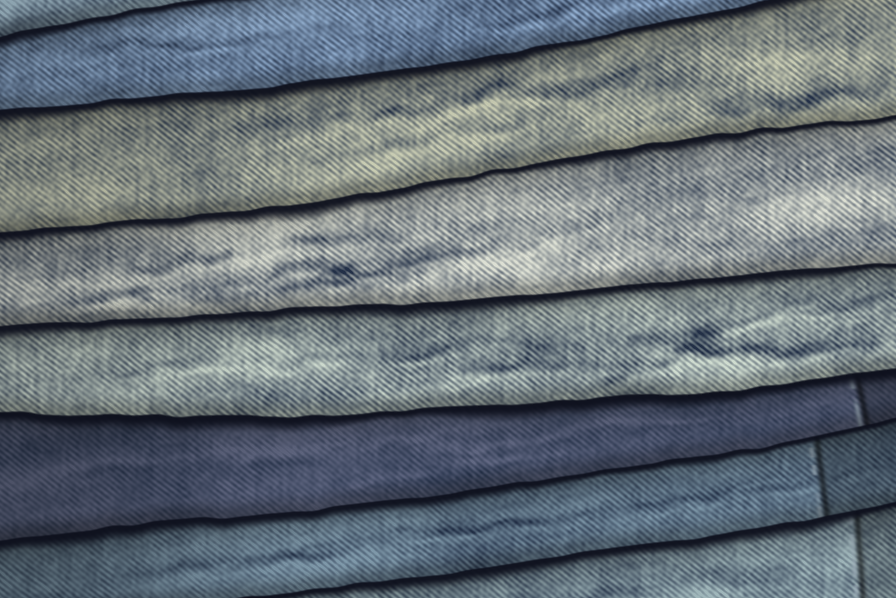
A WebGL 1 fragment shader for this texture:

```glsl
precision highp float;
// A stack of eight folded denim garments, parted by sloping shadowed seams.
// Each fold has its own wash; diagonal twill, vertical slubs, blotchy wear
// and whisker creases blend between deep indigo and that faded colour.

#define ASPECT 1.5
#define TWILL_FREQ vec2(80.0, 96.0)
#define TWILL_DEPTH 0.24
#define SLUB_DEPTH 0.19
#define WEAR_DEPTH 0.8
#define CREASE_DEPTH 0.34
#define GAP_WIDTH 0.013
#define INDIGO vec3(0.13, 0.18, 0.27)
#define GAP_COLOR vec3(0.05, 0.06, 0.11)
#define STITCH_COLOR vec3(0.62, 0.68, 0.72)

uniform vec2 u_resolution;

float hash(vec2 p) {
  vec3 q = fract(p.xyx * 0.1031);
  q += dot(q, q.yzx + 33.33);
  return fract((q.x + q.y) * q.z);
}

float noise(vec2 p) {
  vec2 i = floor(p), f = fract(p);
  f = f * f * (3.0 - 2.0 * f);
  return mix(mix(hash(i), hash(i + vec2(1.0, 0.0)), f.x),
             mix(hash(i + vec2(0.0, 1.0)), hash(i + 1.0), f.x), f.y);
}

float fbm(vec2 p) {
  float sum = 0.0, amp = 0.5;
  for (int k = 0; k < 4; k++) {
    sum += amp * noise(p);
    p = p * 2.03 + 17.3;
    amp *= 0.5;
  }
  return sum / 0.9375;
}

// Seam below fold i: start height, slope and curvature across the canvas
float seamHeight(float i, float x) {
  vec3 s = vec3(-0.045, 0.131, 0.074);
  if (i < 0.5) s = vec3(0.945, 0.200, 0.080);
  else if (i < 1.5) s = vec3(0.815, 0.077, 0.158);
  else if (i < 2.5) s = vec3(0.613, 0.134, 0.062);
  else if (i < 3.5) s = vec3(0.453, 0.066, 0.040);
  else if (i < 4.5) s = vec3(0.309, -0.050, 0.120);
  else if (i < 5.5) s = vec3(0.102, 0.113, 0.078);
  float wobble = 0.012 * (noise(vec2(x * 6.0, i * 7.0)) - 0.5)
               + 0.005 * (noise(vec2(x * 40.0, i * 5.0)) - 0.5);
  // The third seam sags before it climbs
  float sag = 0.011 * (1.0 - min(abs(i - 2.0), 1.0)) * sin(6.28318 * x);
  return s.x + x * (s.y + x * s.z) + wobble - sag;
}

vec3 fadedColor(float i) {
  if (i < 0.5) return vec3(0.53, 0.62, 0.68);
  if (i < 1.5) return vec3(0.49, 0.59, 0.71);
  if (i < 2.5) return vec3(0.64, 0.66, 0.60);
  if (i < 3.5) return vec3(0.70, 0.72, 0.70);
  if (i < 4.5) return vec3(0.66, 0.71, 0.69);
  if (i < 5.5) return vec3(0.33, 0.36, 0.46);
  if (i < 6.5) return vec3(0.42, 0.51, 0.58);
  return vec3(0.52, 0.60, 0.63);
}

// Whisker creases: mottled dark streaks, each with a paler ridge beneath
float creases(float fold, float x, float v) {
  float sum = 0.0;
  for (int k = 0; k < 4; k++) {
    vec2 id = vec2(fold * 13.0 + 3.0, float(k) * 7.0 + 2.0);
    float dx = x - mix(0.2, 0.85, hash(id));
    float reach = mix(0.16, 0.34, hash(id + 31.0));
    float e = v - mix(0.25, 0.72, hash(id + 57.0)) - 0.25 * dx
            - 0.22 * (noise(vec2(x * 9.0, id.y + fold)) - 0.5)
            - 0.12 * (noise(vec2(x * 34.0, v * 6.0 + id.y)) - 0.5);
    float span = 1.0 - smoothstep(0.3, 1.0, abs(dx) / reach);
    float patchy = 1.5 * noise(vec2(x * 32.0, v * 9.0 + id.y));
    sum += span * patchy * (exp(-e * e * 300.0)
         - 0.45 * exp(-(e + 0.1) * (e + 0.1) * 500.0));
  }
  return sum;
}

void main() {
  vec2 uv = gl_FragCoord.xy / u_resolution;
  float x = uv.x;

  // Find the fold and the seams that bound it
  float fold = 0.0, top = 1.25, bottom = -0.22 + 0.12 * x;
  for (int k = 0; k < 7; k++) {
    float s = seamHeight(float(k), x);
    if (uv.y < s) { fold = float(k) + 1.0; top = s; }
    else bottom = max(bottom, s);
  }
  float below = top - uv.y, above = uv.y - bottom;
  float v = above / (top - bottom);
  vec2 cloth = vec2(x * ASPECT, above) + fold * vec2(3.7, 5.3);
  vec2 weave = vec2(x * ASPECT, uv.y - 0.08 * x) + fold * vec2(3.7, 5.3);

  // Woven threads, softened where they become too fine to resolve
  float pixelsPerWale = u_resolution.y / length(TWILL_FREQ);
  float bend = 1.8 * noise(weave * 22.0);
  float twill = sin(6.28318 * dot(weave, TWILL_FREQ) + bend)
              * smoothstep(1.5, 2.5, pixelsPerWale)
              * mix(0.4, 1.3, noise(weave * 45.0));
  float slub = noise(weave * vec2(130.0, 18.0)) - 0.5;
  float grain = noise(weave * vec2(170.0, 150.0)) - 0.5;

  // Fading by wear, creases and the frayed lower rim
  float wear = fbm(cloth * vec2(4.0, 17.0)) - 0.5 + 0.3 * (fbm(cloth * vec2(16.0, 34.0)) - 0.5);
  float creaseSign = abs(fold - 5.0) < 0.5 ? -0.7 : 1.0;
  float rim = smoothstep(0.0, 0.005, above) * (1.0 - smoothstep(0.007, 0.016, above));
  float fade = 0.80 + TWILL_DEPTH * twill + SLUB_DEPTH * slub + 0.28 * grain
             + WEAR_DEPTH * wear + 0.2 * rim * noise(cloth * 35.0)
             - CREASE_DEPTH * creaseSign * creases(fold, x, v);
  vec3 color = mix(INDIGO, fadedColor(fold), clamp(fade, 0.0, 1.25));

  // Stitched side seams on the lowest three folds
  float hem = x - 0.955 + 0.045 * max(0.0, 1.0 - abs(fold - 6.0)) + 0.012 * (v - 0.5);
  float hasHem = step(4.5, fold);
  color *= 1.0 - hasHem * (0.2 * smoothstep(0.0, 0.01, hem)
         + 0.4 * exp(-pow((hem - 0.007) / 0.004, 2.0)));
  float stitch = exp(-pow(hem / 0.003, 2.0)) * smoothstep(0.25, 0.6, noise(vec2(fold, uv.y * 70.0)));
  color = mix(color, STITCH_COLOR, 0.6 * hasHem * stitch);

  // Rounded shading, dim left side and the dark gaps between folds
  color *= mix(0.68, 1.0, smoothstep(0.0, 0.04, above)) * (1.0 - 0.5 * exp(-below / 0.026));
  float leftDim = mix(0.88, 0.72, smoothstep(4.5, 5.5, fold));
  color *= mix(leftDim, 1.03, smoothstep(0.0, 0.4, x));
  float gap = GAP_WIDTH * mix(0.5, 1.9, noise(vec2(x * 9.0, fold * 3.0)));
  float shadow = max(1.0 - smoothstep(0.15 * gap, 1.2 * gap, below), 1.0 - smoothstep(0.0, 0.004, above));
  color = mix(color, GAP_COLOR, 0.92 * shadow);
  gl_FragColor = vec4(color, 1.0);
}
```
